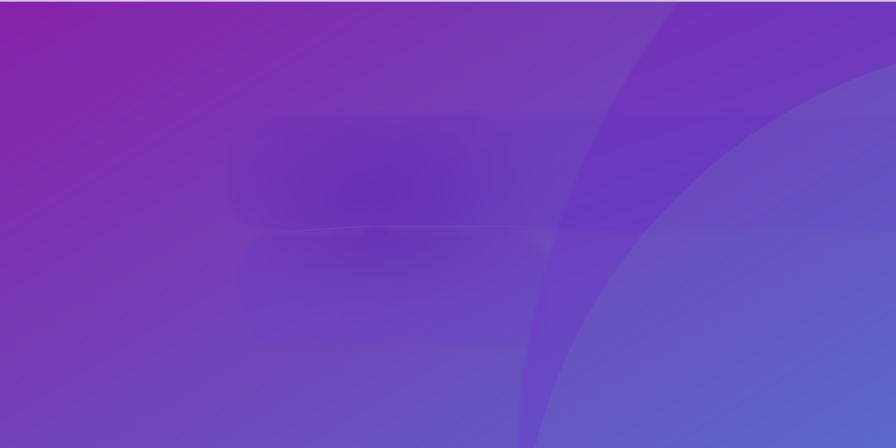
This background is drawn by a Shadertoy shader. Its source:

```glsl
// A diagonal magenta-to-blue gradient crossed by a violet crescent,
// which is the gap between two large discs. Two soft rounded panels with
// darker cores lie over it, parted by a thin pale seam.

// Units: canvas height = 1, origin at the lower left.
const vec3 MAGENTA = vec3(0.53, 0.13, 0.66);
const vec3 BLUE = vec3(0.34, 0.43, 0.80);
const vec3 CRESCENT_LOW = vec3(0.41, 0.22, 0.79);
const vec3 CRESCENT_HIGH = vec3(0.45, 0.13, 0.74);
const vec3 UPPER_TINT = vec3(0.37, 0.18, 0.77);
const vec3 LOWER_TINT = vec3(0.41, 0.23, 0.78);
const vec3 CORE_TINT = vec3(0.37, 0.14, 0.69);
const vec3 SEAM_COLOR = vec3(0.55, 0.32, 0.74);
const vec3 RIM_COLOR = vec3(0.86, 0.80, 0.89);

const vec2 GRADIENT_SLOPE = vec2(0.255, -0.42);
const float GRADIENT_START = 0.42;

const vec3 OUTER_DISC = vec3(2.906, -0.071, 1.7535); // centre, radius
const vec3 INNER_DISC = vec3(2.366, -0.294, 1.2085);
const float CRESCENT_STRENGTH = 0.42;
const float CRESCENT_BLUR = 0.007;

const vec4 UPPER_PANEL = vec4(1.308, 0.615, 0.800, 0.130); // centre, half size
const vec4 LOWER_PANEL = vec4(0.877, 0.354, 0.343, 0.130);
const float PANEL_RADIUS = 0.08;
const float PANEL_BLUR = 0.014;
const float PANEL_WOBBLE = 0.012;
const float UPPER_STRENGTH = 0.24;
const float LOWER_STRENGTH = 0.22;

const vec2 UPPER_CORE = vec2(0.84, 0.565);
const vec2 LOWER_CORE = vec2(0.87, 0.465);
const float SEAM_Y = 0.495;
const float RIM_HEIGHT = 0.0035;

vec2 hashGradient(vec2 cell) {
    vec2 h = vec2(dot(cell, vec2(127.1, 311.7)), dot(cell, vec2(269.5, 183.3)));
    return 2.0 * fract(sin(h) * 43758.5) - 1.0;
}

float gradientNoise(vec2 p) {
    vec2 i = floor(p), f = fract(p);
    vec2 u = f * f * (3.0 - 2.0 * f);
    vec2 e = vec2(1.0, 0.0);
    float bottom = mix(dot(hashGradient(i), f),
                       dot(hashGradient(i + e.xy), f - e.xy), u.x);
    float top = mix(dot(hashGradient(i + e.yx), f - e.yx),
                    dot(hashGradient(i + e.xx), f - e.xx), u.x);
    return mix(bottom, top, u.y);
}

float discDistance(vec2 p, vec3 disc) {
    return length(p - disc.xy) - disc.z;
}

float panelDistance(vec2 p, vec4 panel) {
    vec2 q = abs(p - panel.xy) - panel.zw + PANEL_RADIUS;
    return length(max(q, 0.0)) + min(max(q.x, q.y), 0.0) - PANEL_RADIUS;
}

// Coverage of the inside of a distance field with a given edge softness
float fill(float d, float softness) {
    return 1.0 - smoothstep(-softness, softness, d);
}

float glow(vec2 p, vec2 centre, vec2 spread) {
    vec2 q = (p - centre) / spread;
    return exp(-dot(q, q));
}

void mainImage(out vec4 fragColor, in vec2 fragCoord) {
    float pixel = 1.0 / iResolution.y;
    vec2 p = fragCoord * pixel;

    // Diagonal gradient
    float ramp = GRADIENT_START + dot(p, GRADIENT_SLOPE);
    vec3 color = mix(MAGENTA, BLUE, clamp(ramp, 0.0, 1.0));

    // Crescent: inside the outer disc, outside the inner one
    float inner = fill(discDistance(p, INNER_DISC), 1.3 * pixel);
    float outer = fill(discDistance(p, OUTER_DISC), CRESCENT_BLUR);
    vec3 crescentTint = mix(CRESCENT_LOW, CRESCENT_HIGH, smoothstep(0.2, 1.0, p.y));
    color = mix(color, crescentTint, CRESCENT_STRENGTH * outer * (1.0 - inner));

    // Soft panels with uneven edges; the upper one fades to the right
    float wobble = PANEL_WOBBLE * gradientNoise(p * 14.0);
    float upper = fill(panelDistance(p, UPPER_PANEL) + wobble, PANEL_BLUR);
    float lower = fill(panelDistance(p, LOWER_PANEL) + wobble, PANEL_BLUR);
    float upperFade = mix(1.0, 0.4, inner) * smoothstep(0.35, 0.95, p.x);
    color = mix(color, UPPER_TINT, UPPER_STRENGTH * upper * upperFade);
    color = mix(color, LOWER_TINT, LOWER_STRENGTH * lower);

    // Dark cores
    float core = 0.45 * upper * glow(p, UPPER_CORE, vec2(0.25, 0.14))
               + 0.38 * lower * glow(p, LOWER_CORE, vec2(0.25, 0.11));
    color = mix(color, CORE_TINT, core);

    // Thin seam, drooping at its left end
    float droop = 0.014 * smoothstep(0.85, 0.58, p.x);
    float seam = fill(abs(p.y - SEAM_Y + droop) - 0.001, 1.2 * pixel);
    seam *= smoothstep(0.56, 0.75, p.x) * smoothstep(1.32, 0.95, p.x);
    color = mix(color, SEAM_COLOR, 0.55 * seam);

    // Pale rim along the top
    color = mix(color, RIM_COLOR, smoothstep(-0.5, 0.5, (p.y - 1.0 + RIM_HEIGHT) / pixel));

    fragColor = vec4(color, 1.0);
}
```
